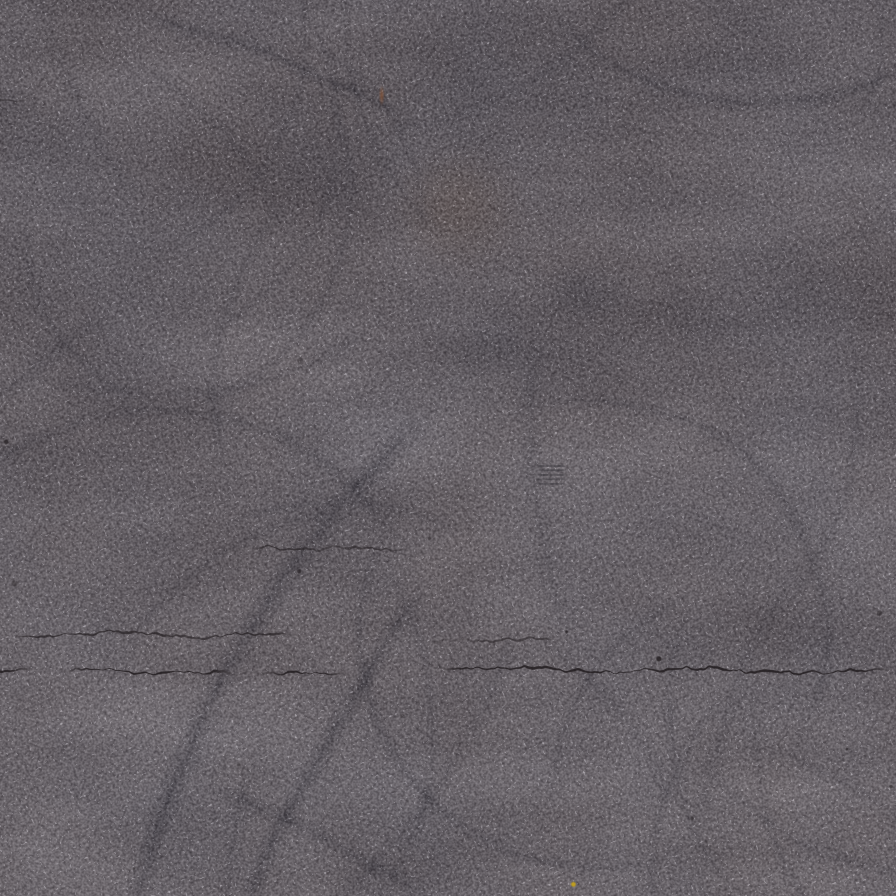
Write a WebGL 1 fragment shader that draws this texture.

```glsl
precision highp float;
// Worn grey asphalt with fine grain, faint curved tyre marks, cracks and stains.
uniform vec2 u_resolution;

#define ASPHALT vec3(0.402, 0.382, 0.402)
#define RUBBER vec3(0.245, 0.235, 0.262)
#define CRACK_COLOR vec3(0.13, 0.11, 0.12)
#define RUST vec3(0.41, 0.34, 0.30)
#define GRAIN 0.108
#define CHIPS 0.15
#define MOTTLE 0.055
#define MARK_STRENGTH 0.48
#define FAINT_MARKS 26
#define SPOTS 14

float hash(vec2 p) {
  vec3 q = fract(p.xyx * 0.1031);
  q += dot(q, q.yzx + 33.33);
  return fract((q.x + q.y) * q.z);
}

vec2 hash2(float n) {
  return vec2(hash(vec2(n, 3.7)), hash(vec2(n, 19.3)));
}

float cornerSlope(vec2 cell, vec2 offset) {
  float angle = 6.2832 * hash(cell);
  return dot(vec2(cos(angle), sin(angle)), offset);
}

// Gradient noise, roughly -1 to 1
float noise(vec2 p) {
  vec2 i = floor(p), f = p - i, e = vec2(1.0, 0.0);
  vec2 u = f * f * f * (f * (f * 6.0 - 15.0) + 10.0);
  float low = mix(cornerSlope(i, f), cornerSlope(i + e.xy, f - e.xy), u.x);
  float high = mix(cornerSlope(i + e.yx, f - e.yx), cornerSlope(i + 1.0, f - 1.0), u.x);
  return 1.4 * mix(low, high, u.y);
}

float fbm(vec2 p) {
  float sum = 0.0, weight = 0.6;
  for (int i = 0; i < 5; i++) {
    sum += weight * noise(p);
    p = p * 2.03 + 17.1;
    weight *= 0.6;
  }
  return sum;
}

// Tyre mark: an arc about its middle point, bulging towards the angle
float tyreMark(vec2 p, vec2 middle, float angle, float radius, float halfLength, float width) {
  vec2 normal = vec2(cos(angle), sin(angle));
  vec2 q = p - middle;
  float across = length(q + normal * radius) - radius;
  float along = abs(dot(q, vec2(-normal.y, normal.x)));
  float body = 1.0 - smoothstep(width * 0.25, width, abs(across));
  float streak = 0.75 + 0.25 * cos(across / width * 8.0);
  return body * streak * (1.0 - smoothstep(halfLength * 0.65, halfLength, along));
}

// Broken, jagged, nearly horizontal crack
float crack(vec2 p, vec2 middle, float halfLength, float seed) {
  float wander = 0.006 * noise(vec2(p.x * 11.0, seed)) + 0.003 * noise(vec2(p.x * 55.0, seed + 5.3))
               + 0.0015 * noise(vec2(p.x * 150.0, seed + 3.1));
  float width = 0.0009 * (0.8 + 0.9 * noise(vec2(p.x * 45.0, seed + 9.1)));
  float blur = 1.0 / u_resolution.y;
  float line = 1.0 - smoothstep(width - blur * 0.5, width + blur, abs(p.y - middle.y - wander));
  float present = smoothstep(-0.6, -0.1, noise(vec2(p.x * 9.0, seed + 2.6)));
  return line * present * (1.0 - smoothstep(halfLength * 0.85, halfLength, abs(p.x - middle.x)));
}

float softDisc(vec2 p, vec2 center, float inner, float outer) {
  return 1.0 - smoothstep(inner, outer, length(p - center));
}

void main() {
  vec2 p = gl_FragCoord.xy / u_resolution.y;
  float blur = 1.0 / u_resolution.y;

  // Broad cloudy tone with horizontal lanes
  float lanes = noise(vec2(p.x * 1.5, p.y * 9.0)) + 0.5 * noise(vec2(p.x * 3.0, p.y * 28.0));
  float tone = MOTTLE * (fbm(p * vec2(4.0, 7.0)) + 0.6 * lanes);
  tone += 0.012 - 0.030 * smoothstep(0.4, 0.72, p.y);
  vec3 color = ASPHALT + tone;
  color += vec3(0.006, 0.0, -0.006) * fbm(p * 5.0 + 40.0);

  // Soft stains
  color = mix(color, RUST, 0.3 * softDisc(p, vec2(0.51, 0.77), 0.0, 0.09));
  color = mix(color, RUBBER, 0.3 * softDisc(p * vec2(0.6, 1.0), vec2(0.39, 0.675), 0.0, 0.04));

  // Strong tyre marks, then scattered faint ones
  vec2 w = p + 0.004 * vec2(noise(p * 9.0), noise(p * 9.0 + 30.0));
  float marks = tyreMark(w, vec2(0.27, 0.28), 2.61, 1.1, 0.36, 0.017);
  marks += 0.9 * tyreMark(w, vec2(0.36, 0.165), 2.64, 1.6, 0.23, 0.014);
  marks += 0.8 * tyreMark(w, vec2(0.31, 0.935), 1.2, 1.2, 0.18, 0.012);
  marks += 0.75 * tyreMark(w, vec2(0.85, 0.885), -1.57, 0.32, 0.26, 0.012);
  marks += 0.6 * tyreMark(w, vec2(0.86, 0.46), 0.7, 0.26, 0.27, 0.010);
  marks += 0.5 * tyreMark(w, vec2(0.20, 0.54), 1.5, 0.32, 0.28, 0.011);
  marks += 0.7 * tyreMark(w, vec2(0.36, 0.065), 1.1, 1.5, 0.15, 0.012);
  for (int i = 0; i < FAINT_MARKS; i++) {
    float n = float(i) + 1.0;
    vec2 shape = hash2(n + 60.0);
    marks += 0.40 * tyreMark(w, hash2(n), 6.2832 * shape.x, 0.2 + 0.5 * shape.y,
                             0.12 + 0.12 * shape.x, 0.007 + 0.009 * shape.y);
  }
  marks *= 0.85 + 0.45 * noise(p * 45.0);
  color = mix(color, RUBBER, clamp(MARK_STRENGTH * marks, 0.0, 0.65));

  // Mineral grain and pale chips, turned off the axes
  vec2 turned = mat2(0.8, 0.6, -0.6, 0.8) * p + 2.0;
  vec2 slanted = mat2(0.92, -0.39, 0.39, 0.92) * p + 2.0;
  float grain = 0.65 * noise(turned * 225.0) + 0.85 * noise(slanted * 380.0);
  float chips = smoothstep(0.38, 0.75, noise(slanted * 310.0 + 73.0));
  color += GRAIN * grain + CHIPS * chips * vec3(0.97, 0.98, 1.0) - 0.008;

  // Cracks
  float cracks = crack(p, vec2(0.18, 0.25), 0.21, 1.4);
  cracks += crack(p, vec2(0.74, 0.253), 0.26, 4.4);
  cracks += 0.8 * crack(p, vec2(0.17, 0.292), 0.16, 7.6);
  cracks += 0.6 * crack(p, vec2(0.55, 0.285), 0.07, 12.4);
  cracks += 0.7 * crack(p, vec2(0.37, 0.388), 0.09, 15.7);
  cracks += 0.5 * crack(p, vec2(0.04, 0.89), 0.06, 21.3);
  color = mix(color, CRACK_COLOR, 0.85 * clamp(cracks, 0.0, 1.0));

  // Small dark spots and one ribbed print
  for (int i = 0; i < SPOTS; i++) {
    float n = float(i) + 130.0;
    float size = 0.0012 + 0.0022 * hash(vec2(n, 8.2));
    float spot = softDisc(p, hash2(n), size - blur, size + blur);
    color = mix(color, CRACK_COLOR, spot * (0.3 + 0.5 * hash(vec2(n, 5.1))));
  }
  vec2 print = abs(p - vec2(0.615, 0.47));
  float ribs = smoothstep(-0.4, 0.8, cos(print.y * 1250.0)) * (0.8 + 0.5 * noise(p * 150.0));
  ribs *= (1.0 - smoothstep(0.012, 0.018, print.x)) * (1.0 - smoothstep(0.010, 0.013, print.y));
  color = mix(color, RUBBER * 0.85, 0.55 * ribs);

  // Paint flecks
  color = mix(color, vec3(0.75, 0.62, 0.12), softDisc(p, vec2(0.64, 0.013), 0.001, 0.004));
  color = mix(color, vec3(0.55, 0.33, 0.2), 0.6 * softDisc(p * vec2(1.0, 0.3), vec2(0.426, 0.268), 0.0, 0.004));

  gl_FragColor = vec4(clamp(color, 0.0, 1.0), 1.0);
}
```
